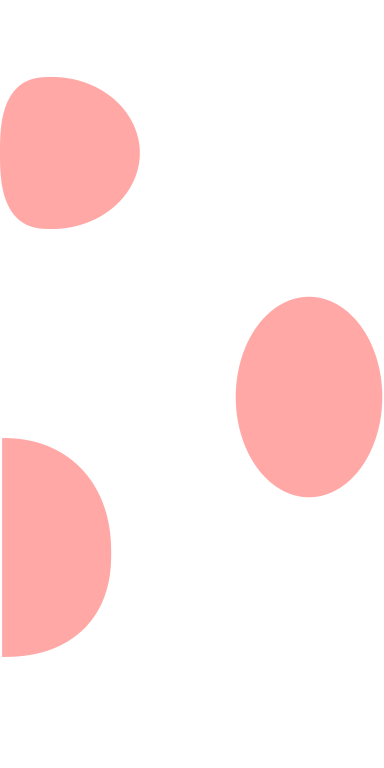
Give the GLSL for this background, as a WebGL 2 fragment shader.

```glsl
#version 300 es
precision highp float;
// Three soft pink blobs on a plain white background.

uniform vec2 u_resolution;
out vec4 fragColor;

const vec3 WHITE = vec3(1.0);
const vec3 PINK = vec3(1.0, 0.66, 0.65);

// Implicit superellipse: negative inside, zero on the outline.
float superellipse(vec2 offset, vec2 radii, float power) {
    vec2 q = pow(abs(offset) / radii, vec2(power));
    return pow(q.x + q.y, 1.0 / power) - 1.0;
}

// Smooth coverage across one pixel of the outline.
float coverage(float field) {
    float slope = length(vec2(dFdx(field), dFdy(field)));
    return clamp(0.5 - field / max(slope, 1e-5), 0.0, 1.0);
}

// Blob with a blunt left side and a round right side.
float bluntBlob(vec2 offset, float leftRadius, float rightRadius, float halfHeight) {
    bool isLeft = offset.x < 0.0;
    float radius = isLeft ? leftRadius : rightRadius;
    return superellipse(offset, vec2(radius, halfHeight), isLeft ? 2.7 : 2.0);
}

// Dome bulging to the right, with unequal upper and lower halves.
float sideDome(vec2 offset, float width, float upper, float lower) {
    bool isUpper = offset.y > 0.0;
    float height = isUpper ? upper : lower;
    return superellipse(offset, vec2(width, height), isUpper ? 2.2 : 2.3);
}

void main() {
    // Canvas units: one wide, two high.
    vec2 p = gl_FragCoord.xy / u_resolution * vec2(1.0, 2.0);

    // Upper left blob and right oval.
    float blob = coverage(bluntBlob(p - vec2(0.1354, 1.6016), 0.1354, 0.2287, 0.198));
    float oval = coverage(superellipse(p - vec2(0.8047, 0.9661), vec2(0.1908, 0.2611), 2.0));

    // Lower left dome, cut by a straight vertical edge.
    vec2 domeOffset = p - vec2(0.0055, 0.56);
    float dome = coverage(sideDome(domeOffset, 0.284, 0.2993, 0.2708));
    dome *= coverage(-domeOffset.x);

    float mask = max(max(blob, oval), dome);
    fragColor = vec4(mix(WHITE, PINK, mask), 1.0);
}
```
